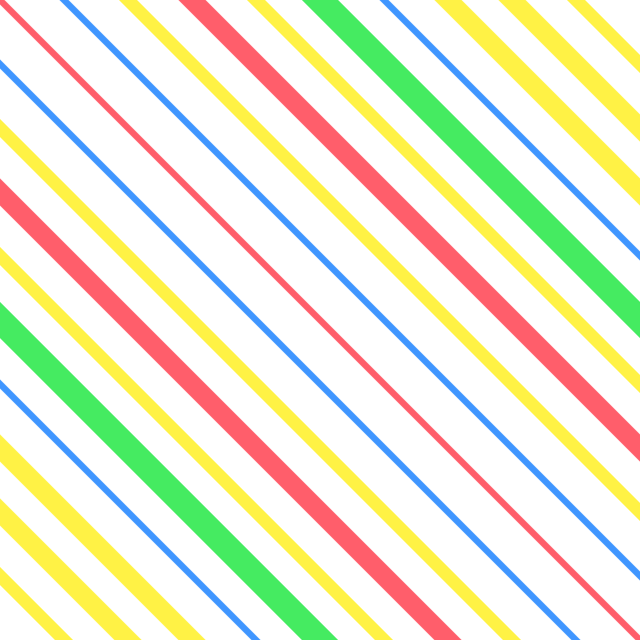
This pattern is drawn by a WebGL 2 fragment shader. Its source:

```glsl
#version 300 es
precision highp float;

uniform vec2 u_resolution;
out vec4 fragColor;

const vec3 WHITE = vec3(1.0);
const vec3 YELLOW = vec3(1.00, 0.95, 0.27);
const vec3 RED = vec3(1.00, 0.37, 0.42);
const vec3 GREEN = vec3(0.27, 0.92, 0.38);
const vec3 BLUE = vec3(0.25, 0.59, 1.00);

// Stripes from the central diagonal outward; widths in hundredths of the canvas
const int STRIPES = 10;
const float WIDTHS[STRIPES] = float[](1.0, 1.0, 2.0, 3.0, 2.0, 4.0, 1.0, 3.0, 3.0, 2.0);
const vec3 COLOURS[STRIPES] = vec3[](RED, BLUE, YELLOW, RED, YELLOW,
                                     GREEN, BLUE, YELLOW, YELLOW, YELLOW);

void main() {
    vec2 uv = gl_FragCoord.xy / u_resolution;
    float pixel = 1.0 / min(u_resolution.x, u_resolution.y);

    // Mirrored offset from the falling diagonal, measured along an edge
    float offset = abs(uv.x + uv.y - 1.0);
    int index = int(floor(offset * 10.0 + 0.5));

    vec3 colour = WHITE;
    if (index < STRIPES) {
        // Perpendicular distance to the centre of the nearest stripe
        float dist = abs(offset - float(index) * 0.1) * inversesqrt(2.0);
        float edge = dist - WIDTHS[index] * 0.005;
        float coverage = 1.0 - smoothstep(-0.7 * pixel, 0.7 * pixel, edge);
        colour = mix(WHITE, COLOURS[index], coverage);
    }

    fragColor = vec4(colour, 1.0);
}
```
